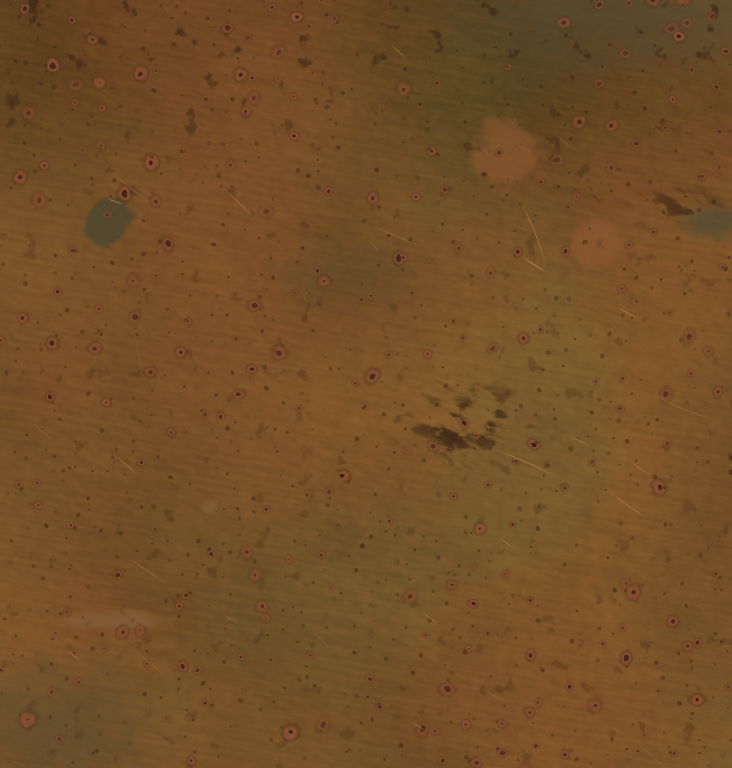
Give the GLSL for this texture, as a WebGL 1 fragment shader.

```glsl
precision highp float;
// Aged brass sheet with corrosion spots, stains, brushed grain and scratches.
uniform vec2 u_resolution;

vec3 hash3(vec2 p) {
  vec3 q = fract(p.xyx * vec3(0.1031, 0.1030, 0.0973));
  q += dot(q, q.yxz + 33.33);
  return fract((q.xxy + q.yzz) * q.zyx);
}

vec2 gradientAt(vec2 cell) {
  float angle = 6.2832 * hash3(cell).x;
  return vec2(cos(angle), sin(angle));
}

// Gradient noise, roughly -0.7 to 0.7
float noise(vec2 p) {
  vec2 i = floor(p), f = fract(p);
  vec2 u = f * f * f * (f * (f * 6.0 - 15.0) + 10.0);
  vec2 e = vec2(1.0, 0.0);
  float low = mix(dot(gradientAt(i), f), dot(gradientAt(i + e), f - e), u.x);
  float high = mix(dot(gradientAt(i + e.yx), f - e.yx), dot(gradientAt(i + 1.0), f - 1.0), u.x);
  return mix(low, high, u.y);
}

float fbm(vec2 p) {
  float sum = 0.0, weight = 1.0;
  for (int i = 0; i < 5; i++) {
    sum += weight * noise(p);
    p = mat2(1.6, 1.2, -1.2, 1.6) * p + 17.3;
    weight *= 0.5;
  }
  return sum;
}

vec2 rotate(vec2 p, float angle) {
  float c = cos(angle), s = sin(angle);
  return vec2(c * p.x + s * p.y, c * p.y - s * p.x);
}

// Ragged stain; softness is the share of the radius that fades
float stain(vec2 p, vec2 centre, vec2 radius, float softness) {
  float r = length((p - centre) / radius) + 0.4 * fbm(p * 28.0);
  return 1.0 - smoothstep(1.0 - softness, 1.0 + 0.3 * softness, r);
}

// Scattered pits as coverage of rim (x), halo (y) and core (z)
vec3 pits(vec2 p, float cells, float density, vec2 sizes, float blur) {
  vec3 marks = vec3(0.0);
  float warp = noise(p * 120.0);
  for (int j = -1; j <= 1; j++) {
    for (int i = -1; i <= 1; i++) {
      vec2 cell = floor(p * cells) + vec2(float(i), float(j));
      vec3 place = hash3(cell + cells * 7.0);
      vec3 form = hash3(cell + cells * 7.0 + 61.0);
      vec2 d = rotate(p - (cell + place.xy) / cells, form.y * 6.2832);
      float radius = mix(sizes.x, sizes.y, form.x * form.x);
      float r = length(d * vec2(1.0, 1.0 + 0.35 * form.z)) + 0.35 * radius * warp;
      float core = radius * mix(0.2, 0.5, form.z);
      vec3 mark = 1.0 - smoothstep(vec3(0.9 * radius, 0.65 * radius, core - 0.6 * blur),
                                   vec3(1.55 * radius, radius + blur, core + 0.7 * blur), vec3(r));
      float strength = mix(0.45, 1.0, form.y);
      marks = max(marks, mark * strength * step(place.z, density));
    }
  }
  return marks;
}

// Short bright lines, mostly falling to the right
float scratches(vec2 p, float aspect, float blur) {
  float sum = 0.0;
  for (int i = 0; i < 34; i++) {
    vec3 place = hash3(vec2(float(i), 4.0));
    vec3 form = hash3(vec2(float(i), 29.0));
    float angle = mix(-0.85, -0.35, form.x) - 0.8 * step(0.88, form.z);
    vec2 d = rotate(p - place.xy * vec2(aspect, 0.95), angle);
    float reach = mix(0.012, 0.055, form.y * form.y);
    float line = 1.0 - smoothstep(0.0, 0.0006 + 0.7 * blur, abs(d.y + 3.0 * d.x * d.x * (form.z - 0.5)));
    sum += line * (1.0 - smoothstep(0.3 * reach, reach, abs(d.x))) * mix(0.2, 0.9, place.z * place.z);
  }
  return min(sum, 1.0);
}

void main() {
  vec2 p = gl_FragCoord.xy / u_resolution.y;
  float aspect = u_resolution.x / u_resolution.y;
  float blur = 1.0 / u_resolution.y;

  // Uneven patina and brushed grain
  float cloud = fbm(p * 2.6 + 3.1);
  float grain = noise(rotate(p, -0.16) * vec2(9.0, 190.0)) + 0.6 * noise(rotate(p, -0.5) * vec2(14.0, 150.0));
  float tone = 0.58 + 0.38 * cloud + 0.16 * grain + 0.12 * fbm(p * 70.0);
  tone += 0.2 * stain(p, vec2(0.62, 0.37), vec2(0.26), 0.9) - 0.34 * smoothstep(0.62, 1.0, p.y);
  vec3 color = mix(vec3(0.35, 0.24, 0.115), vec3(0.54, 0.37, 0.18), clamp(tone, 0.0, 1.1));
  float hue = fbm(p * 2.2 + 41.0);
  color += vec3(-0.025, 0.012, 0.008) * smoothstep(0.0, 0.45, hue);
  color += vec3(0.022, -0.004, 0.002) * smoothstep(0.0, 0.45, -hue);

  // Grey haze, copper patches and pale residue
  vec3 grey = vec3(0.33, 0.30, 0.20), copper = vec3(0.55, 0.34, 0.19), residue = vec3(0.52, 0.38, 0.23);
  color = mix(color, grey, 0.55 * stain(p, vec2(0.85, 0.98), vec2(0.27, 0.09), 0.9));
  color = mix(color, grey, 0.5 * stain(p, vec2(0.07, 0.05), vec2(0.15, 0.1), 0.9));
  color = mix(color, grey, 0.8 * stain(p, vec2(0.93, 0.71), vec2(0.05, 0.025), 0.7));
  color = mix(color, grey, 0.3 * stain(p, vec2(0.45, 0.64), vec2(0.1, 0.06), 0.9));
  color = mix(color, grey * 0.92, 0.85 * stain(p, vec2(0.143, 0.71), vec2(0.033), 0.3));
  color = mix(color, copper, 0.65 * stain(p, vec2(0.66, 0.8), vec2(0.05, 0.046), 0.4));
  color = mix(color, copper, 0.7 * stain(p, vec2(0.775, 0.685), vec2(0.04, 0.032), 0.4));
  color = mix(color, residue, 0.6 * stain(p, vec2(0.15, 0.193), vec2(0.075, 0.014), 0.5));
  color = mix(color, residue, 0.6 * stain(p, vec2(0.272, 0.34), vec2(0.013, 0.01), 0.5));

  // Dark tarnish smears
  vec3 tarnish = vec3(0.21, 0.13, 0.075);
  float smear = smoothstep(0.05, 0.4, fbm(rotate(p, -0.3) * vec2(20.0, 42.0)));
  float smearArea = stain(p, vec2(0.61, 0.45), vec2(0.1, 0.06), 0.8) + 0.7 * stain(p, vec2(0.88, 0.73), vec2(0.08, 0.03), 0.9);
  color = mix(color, tarnish, 0.8 * smear * min(smearArea, 1.0));
  float freckles = smoothstep(0.35, 0.65, fbm(p * 34.0 + 9.0));
  color = mix(color, tarnish, freckles * mix(0.25, 0.6, smoothstep(0.7, 1.0, p.y)));

  // Corrosion pits and fine specks
  float crowd = 0.4 + 0.55 * noise(p * 4.0 + 7.0) + 0.12 * (p.x - p.y);
  vec3 pit = pits(p, 25.0, crowd, vec2(0.0045, 0.0105), blur);
  color = mix(color, vec3(0.31, 0.19, 0.11), 0.55 * pit.x);
  color = mix(color, vec3(0.56, 0.32, 0.2), 0.85 * pit.y);
  color = mix(color, vec3(0.2, 0.11, 0.08), 0.9 * pit.z);
  vec3 speck = pits(p + 5.0, 46.0, 0.4, vec2(0.0012, 0.0035), blur);
  color = mix(color, tarnish, 0.55 * speck.y);

  // Scratches
  color = mix(color, vec3(0.74, 0.53, 0.28), 0.75 * scratches(p, aspect, blur));
  gl_FragColor = vec4(color, 1.0);
}
```
